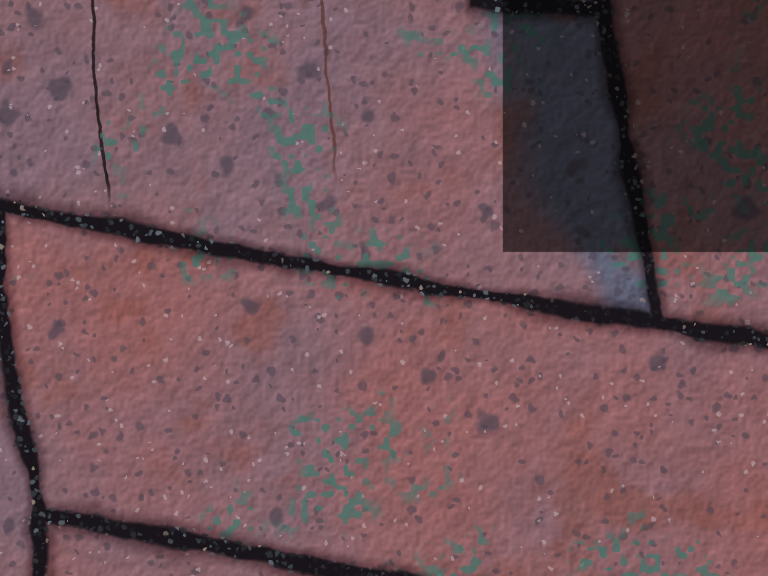
This texture is drawn by a WebGL 2 fragment shader. Its source:

```glsl
#version 300 es
precision highp float;
// Weathered red paving bricks with gritty dark joints, lichen and a square shadow.

uniform vec2 u_resolution;
out vec4 fragColor;

const vec3 RED_CLAY = vec3(0.565, 0.372, 0.378);
const vec3 MAUVE_CLAY = vec3(0.490, 0.388, 0.430);
const vec3 BLUE_CLAY = vec3(0.370, 0.378, 0.455);
const vec3 RUST = vec3(0.500, 0.285, 0.250);
const vec3 SOIL = vec3(0.085, 0.072, 0.090);
const vec3 STONE = vec3(0.360, 0.400, 0.430);
const vec3 PIT = vec3(0.290, 0.255, 0.300);
const vec3 PALE_GRIT = vec3(0.720, 0.650, 0.670);
const vec3 LICHEN = vec3(0.270, 0.450, 0.410);
const vec2 SHADOW_CORNER = vec2(0.873, 0.5625);
const float SHADOW_LEVEL = 0.44;
const float JOINT_WIDTH = 0.0165;
const float RELIEF = 0.30;

float hash(vec2 p) {
    vec3 q = fract(vec3(p.xyx) * 0.1031);
    q += dot(q, q.yzx + 33.33);
    return fract((q.x + q.y) * q.z);
}

float noise(vec2 p) {
    vec2 i = floor(p), f = fract(p);
    f = f * f * (3.0 - 2.0 * f);
    vec2 e = vec2(0.0, 1.0);
    return mix(mix(hash(i), hash(i + e.yx), f.x),
               mix(hash(i + e.xy), hash(i + e.yy), f.x), f.y);
}

float fbm(vec2 p) {
    float sum = 0.0, gain = 0.533;
    for (int i = 0; i < 4; i++) {
        sum += gain * noise(p);
        p = mat2(1.6, 1.2, -1.2, 1.6) * p + 7.3;
        gain *= 0.5;
    }
    return sum;
}

// Soft irregular grains in a jittered grid: x = coverage, y = random tone.
vec2 grains(vec2 p, float cells, float share) {
    p = p * cells + 0.5 * vec2(noise(p * cells * 1.7), noise(p * cells * 1.7 + 40.0));
    vec2 best = vec2(0.0);
    for (int y = -1; y <= 1; y++)
    for (int x = -1; x <= 1; x++) {
        vec2 id = floor(p) + vec2(x, y);
        vec2 centre = id + 0.2 + 0.6 * vec2(hash(id + 11.0), hash(id + 57.0));
        float radius = mix(0.25, 0.6, hash(id + 83.0));
        float cover = 1.0 - smoothstep(radius * 0.45, radius, length(p - centre));
        cover *= step(hash(id + 5.0), share);
        if (cover > best.x) best = vec2(cover, hash(id + 29.0));
    }
    return best;
}

float surfaceHeight(vec2 p) {
    return 0.6 * noise(p * 75.0) + 0.4 * noise(p * 150.0 + 9.0);
}

float hairline(float offset, float width) {
    return 1.0 - smoothstep(width * 0.3, width, abs(offset));
}

void main() {
    vec2 p = gl_FragCoord.xy / u_resolution.y;
    vec2 warp = vec2(fbm(p * 24.0), fbm(p * 24.0 + 31.0)) - 0.5;
    vec2 q = p + 0.014 * warp;

    // Signed offsets from the joints between bricks
    float mainJoint = q.y - (0.644 - 0.1755 * q.x - 0.010 * sin(q.x * 2.36));
    float leftJoint = q.x - 0.07 * (1.0 - smoothstep(0.05, 0.5, q.y));
    float rightJoint = q.x - (1.042 + 0.18 * (1.0 - q.y));
    float lowJoint = q.y - (0.111 - 0.19 * (q.x - 0.061));
    float topJoint = q.y - (1.0 - 0.09 * (q.x - 0.83));
    float upper = smoothstep(-0.004, 0.004, mainJoint);

    float gap = abs(mainJoint);
    gap = min(gap, max(abs(leftJoint), mainJoint));
    gap = min(gap, max(abs(rightJoint), -mainJoint));
    gap = min(gap, max(abs(lowJoint), -leftJoint));
    gap = min(gap, max(abs(topJoint), max(0.83 - q.x, rightJoint)));

    // Fired clay: red and mauve drifts, a blue flashed end, rust blooms
    float drift = fbm(p * 4.0 + 3.0) - 0.5;
    float mauve = mix(0.38 - 0.18 * p.x, 0.68, upper * step(rightJoint, 0.0));
    mauve = mix(mauve, 1.0, step(leftJoint, 0.0) * (1.0 - upper));
    vec3 color = mix(RED_CLAY, MAUVE_CLAY, clamp(mauve + 1.7 * drift, 0.0, 1.0));
    float flashWidth = mix(0.12, 0.25, smoothstep(0.5, 0.7, p.y));
    float flash = 1.0 - smoothstep(flashWidth * 0.5, flashWidth, -rightJoint);
    color = mix(color, BLUE_CLAY, flash * upper * step(rightJoint, 0.0));
    color = mix(color, RUST, 0.45 * smoothstep(0.58, 0.78, fbm(p * 9.0 + 20.0)));

    // Grainy relief lit from the upper left
    float slope = surfaceHeight(p) - surfaceHeight(p + vec2(-0.004, 0.004));
    color *= 1.0 + RELIEF * slope + 0.16 * (fbm(p * 32.0 + 15.0) - 0.5);
    color = mix(color, PIT, 0.55 * grains(p, 62.0, 0.13).x);
    color = mix(color, PIT, 0.65 * grains(p + 4.0, 24.0, 0.03).x);
    color = mix(color, PALE_GRIT, 0.6 * grains(p + 8.0, 105.0, 0.025).x);

    // Hairline cracks in the upper brick
    float crackA = hairline(q.x - 0.16 - 0.24 * pow(max(1.0 - q.y, 0.0), 2.0), 0.0045);
    float crackB = hairline(q.x - 0.559 - 0.077 * (1.0 - q.y), 0.004);
    color *= 1.0 - 0.65 * crackA * smoothstep(0.63, 0.69, p.y);
    color = mix(color, RUST * 0.65, 0.65 * crackB * smoothstep(0.66, 0.75, p.y));

    // Lichen crumbs, gathered in patches and one broken ring
    float ring = hairline(length((q - vec2(0.573, 0.235)) * vec2(0.8, 1.0)) - 0.045, 0.022);
    float patches = max(ring, smoothstep(0.62, 0.74, fbm(p * 5.5 + 62.0)));
    float crumbs = smoothstep(0.57, 0.67, noise(p * 85.0 + 70.0));
    color = mix(color, LICHEN, 0.75 * patches * crumbs);

    // Joints: stained rims, dark soil and loose stones
    float width = JOINT_WIDTH * mix(0.55, 1.4, noise(p * 13.0 + 6.0));
    float rim = 1.0 - smoothstep(width * 0.7, width * 2.3, gap);
    color *= 1.0 - rim * vec3(0.34, 0.40, 0.38);
    float soil = 1.0 - smoothstep(width * 0.55, width * 1.05, gap);
    color = mix(color, SOIL, 0.95 * soil);
    vec2 stone = grains(p + 2.0, 88.0, 0.62);
    vec3 stoneColor = STONE * mix(0.35, 1.25, stone.y * stone.y);
    stoneColor = mix(stoneColor, vec3(0.56, 0.51, 0.45), step(0.93, stone.y));
    float bed = 1.0 - smoothstep(width * 0.8, width * 1.25, gap);
    float gravel = smoothstep(0.25, 0.6, noise(p * 9.0 + 17.0));
    color = mix(color, stoneColor, stone.x * bed * mix(0.3, 0.9, gravel));

    // Square-cornered shadow
    vec2 inside = smoothstep(vec2(-0.0015), vec2(0.0015), p - SHADOW_CORNER);
    color *= mix(1.0, SHADOW_LEVEL, inside.x * inside.y);

    fragColor = vec4(clamp(color, 0.0, 1.0), 1.0);
}
```
